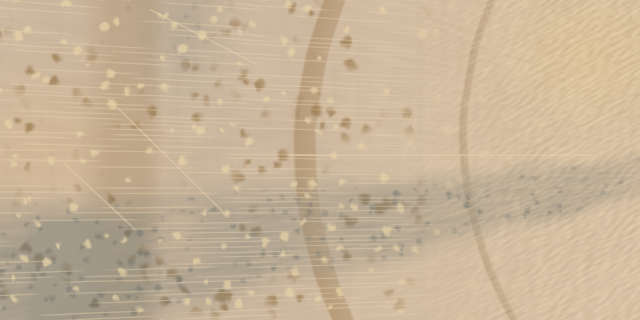
A Shadertoy shader for this texture:

```glsl
// Sawn pale wood end grain with growth rings, a grey stain, flecks and saw scratches.

float hash(vec2 p) {
    vec3 q = fract(p.xyx * vec3(0.1031, 0.1030, 0.0973));
    q += dot(q, q.yzx + 33.33);
    return fract((q.x + q.y) * q.z);
}

float slope(vec2 corner, vec2 offset) {
    float a = 6.2832 * hash(corner);
    return dot(vec2(cos(a), sin(a)), offset);
}

// Gradient noise
float noise(vec2 p) {
    vec2 i = floor(p), f = fract(p), e = vec2(1.0, 0.0);
    vec2 u = f * f * (3.0 - 2.0 * f);
    float low = mix(slope(i, f), slope(i + e, f - e), u.x);
    float high = mix(slope(i + e.yx, f - e.yx), slope(i + 1.0, f - 1.0), u.x);
    return mix(low, high, u.y);
}

float fbm(vec2 p) {
    float sum = 0.0, gain = 1.0;
    for (int i = 0; i < 4; i++) {
        sum += gain * noise(p);
        p = p * 2.03 + 17.1;
        gain *= 0.5;
    }
    return sum;
}

vec2 rotate(vec2 p, float a) {
    return vec2(cos(a) * p.x + sin(a) * p.y, cos(a) * p.y - sin(a) * p.x);
}

// Soft box: 1 between the two edges
float band(float x, float low, float high, float blur) {
    return smoothstep(low - blur, low + blur, x) * (1.0 - smoothstep(high - blur, high + blur, x));
}

float blob(vec2 p, vec2 centre, vec2 size) {
    vec2 d = (p - centre) / size;
    return exp(-dot(d, d));
}

// Scattered irregular dots, at most one per cell
float flecks(vec2 p, float cell, float radius, float density, float seed, float blur) {
    vec2 w = p * 0.6 / radius;
    p += radius * 0.9 * vec2(noise(w + seed), noise(w - seed));
    float cover = 0.0;
    for (int k = 0; k < 9; k++) {
        vec2 id = floor(p / cell) + vec2(k % 3 - 1, k / 3 - 1);
        vec2 centre = (id + vec2(hash(id + seed), hash(id + seed + 57.3))) * cell;
        float size = radius * mix(0.5, 1.1, hash(id + seed + 9.0));
        float disc = 1.0 - smoothstep(size - blur, size + blur, length(p - centre));
        cover = max(cover, disc * step(hash(id + seed + 23.0), density));
    }
    return cover;
}

// Broken parallel hairlines in one direction
float hairlines(vec2 p, float angle, float gap, float run, float seed, float px) {
    vec2 q = rotate(p, angle);
    q.y += 0.003 * noise(q * 6.0 + seed);
    float row = floor(q.y / gap);
    float along = q.x / run + 7.0 * hash(vec2(row, seed));
    vec2 id = vec2(floor(along), row + seed);
    float offset = abs(q.y / gap - row - mix(0.25, 0.75, hash(id))) * gap;
    float ends = band(fract(along), 0.1, 0.85, 0.1);
    return (1.0 - smoothstep(0.0, 0.0012 + px, offset)) * ends * step(hash(id + 31.0), 0.6);
}

float stroke(vec2 p, vec2 a, vec2 b, float px) {
    vec2 d = b - a;
    float t = clamp(dot(p - a, d) / dot(d, d), 0.0, 1.0);
    return 1.0 - smoothstep(0.0, 0.001 + 1.2 * px, length(p - a - d * t));
}

// Growth ring bowed to the left, darker on its left edge
float ring(vec2 p, float left, float middle, float bend, float width) {
    float dy = p.y - middle;
    float x = p.x - left - bend * dy * dy - 0.008 * noise(vec2(p.y * 6.0, left));
    return band(x, -width, width, 0.006) * mix(1.0, 0.75, smoothstep(-width, width, x));
}

void mainImage(out vec4 fragColor, in vec2 fragCoord) {
    float px = 1.0 / iResolution.y;
    vec2 p = fragCoord * px;
    vec2 ray = vec2(2.7, 0.48) - p;
    float cloud = fbm(p * 3.0 + 4.0);
    float grain = fbm(vec2(length(ray) * 5.0, ray.y / ray.x * 95.0));

    // Pale ground, warmer at the left middle and upper right
    vec3 col = mix(vec3(0.80, 0.72, 0.625), vec3(0.84, 0.75, 0.635), smoothstep(0.7, 1.7, p.x));
    col = mix(col, vec3(0.83, 0.72, 0.585), 0.7 * blob(p, vec2(0.15, 0.52), vec2(0.35, 0.24)));
    col = mix(col, vec3(0.85, 0.75, 0.57), 0.6 * blob(p, vec2(1.85, 0.83), vec2(0.25, 0.2)));
    col += 0.018 * (cloud + grain) + 0.012 * noise(p * vec2(40.0, 2.0));

    // Growth rings
    float wide = smoothstep(0.22, 0.36, p.x) * (1.0 - smoothstep(0.44, 0.51, p.x - 0.02 * p.y));
    col = mix(col, vec3(0.72, 0.62, 0.50), 0.65 * wide);
    col = mix(col, vec3(0.70, 0.585, 0.445), 0.8 * ring(p, 0.953, 0.53, 0.42, 0.034));
    col = mix(col, vec3(0.72, 0.62, 0.49), 0.7 * ring(p, 1.449, 0.57, 0.48, 0.012));

    // Grey wedge narrowing to the right, with a dark lower-left core
    float away = abs(p.y - 0.12 - 0.16 * p.x + 0.05 * cloud) / (0.27 - 0.10 * p.x);
    float stain = (1.0 - smoothstep(0.45, 1.2, away)) * (0.65 - 0.1 * p.x);
    stain *= clamp(0.85 + 0.7 * cloud + 0.5 * grain, 0.2, 1.4);
    stain += 0.35 * band(p.x, 0.12, 0.48, 0.07) * (1.0 - smoothstep(0.26, 0.37, p.y));
    stain += 0.35 * blob(p, vec2(0.57, 0.92), vec2(0.12, 0.22));
    stain = clamp(stain, 0.0, 0.8);
    col = mix(col, vec3(0.59, 0.57, 0.51), stain);

    // Brown and grey specks gathered in clumps
    float leftSide = 1.0 - smoothstep(1.15, 1.5, p.x);
    float clump = smoothstep(-0.1, 0.3, noise(p * 7.0 + 2.0)) * leftSide;
    vec3 speck = mix(vec3(0.59, 0.46, 0.28), vec3(0.43, 0.41, 0.35), stain);
    col = mix(col, speck, 0.65 * clump * flecks(p, 0.05, 0.017, 0.42, 3.0, 0.006 + px));
    float dark = flecks(p, 0.038, 0.009, 0.45, 41.0, 0.004 + px) * smoothstep(0.15, 0.5, stain);
    col = mix(col, vec3(0.44, 0.45, 0.43), 0.5 * dark);

    // Raised tooth marks on the right
    vec2 tooth = rotate(p, 0.5) * vec2(32.0, 85.0);
    float relief = noise(tooth) - noise(tooth + vec2(0.2, -0.45));
    col += 0.055 * relief * smoothstep(1.1, 1.8, p.x);

    // Saw scratches: radial on the left, diagonal on the right
    float upperRight = smoothstep(1.45, 1.75, p.x) * smoothstep(0.4, 0.6, p.y);
    float fine = hairlines(p, 0.05 - 0.13 * p.y, 0.017, 0.42, 5.0, px) * leftSide;
    fine += hairlines(p, 0.52, 0.021, 0.28, 13.0, px) * upperRight;
    fine += 0.5 * hairlines(p, 0.38, 0.019, 0.22, 29.0, px) * (1.0 - leftSide) * (1.0 - upperRight);
    float cuts = stroke(p, vec2(0.34, 0.69), vec2(0.70, 0.335), px)
        + stroke(p, vec2(0.20, 0.49), vec2(0.42, 0.285), px)
        + stroke(p, vec2(0.47, 0.97), vec2(0.80, 0.80), px)
        + stroke(p, vec2(0.90, 0.515), vec2(1.85, 0.515), px);
    col = mix(col, vec3(0.90, 0.82, 0.68), min(0.42 * fine + 0.5 * cuts, 0.75));

    // Cream flecks
    float cream = flecks(p, 0.085, 0.013, 0.65, 71.0, 0.003 + px) * mix(0.3, 1.0, leftSide);
    col = mix(col, vec3(0.90, 0.82, 0.65), 0.75 * cream);
    fragColor = vec4(col, 1.0);
}
```
